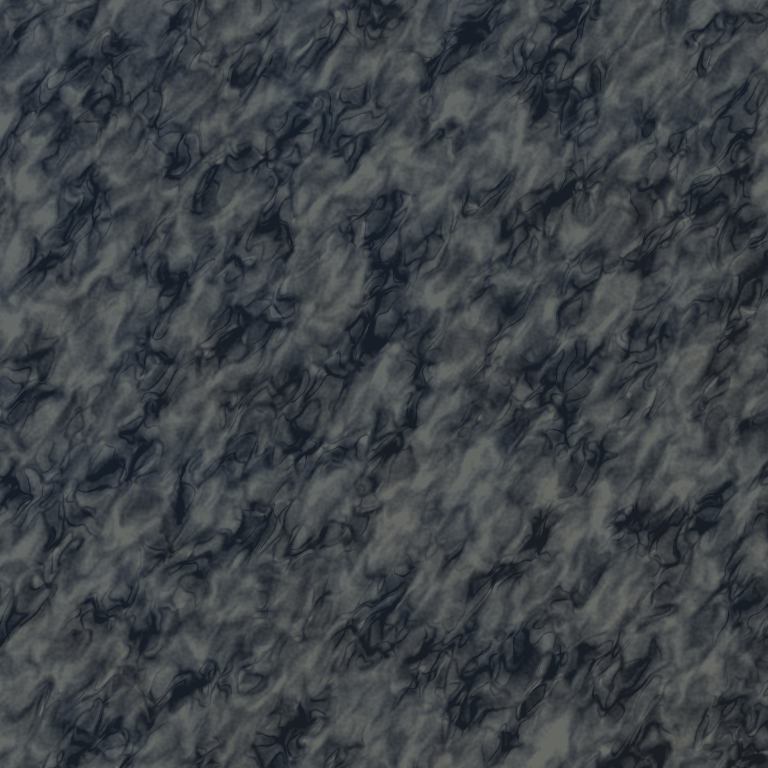
Write a WebGL 2 fragment shader that draws this texture.

```glsl
#version 300 es
precision highp float;
// Dark blue-grey polished stone with slanted mottling and fine broken veins.

uniform vec2 u_resolution;
out vec4 fragColor;

// Unit gradient for a lattice cell, from an integer hash.
vec2 gradient(vec2 cell) {
    uvec2 k = uvec2(ivec2(cell) + 4096);
    uint h = k.x * 1597334677u ^ k.y * 3812015801u;
    h = (h ^ (h >> 15)) * 2246822519u;
    h = (h ^ (h >> 13)) * 3266489917u;
    h ^= h >> 16;
    float angle = float(h & 65535u) / 65536.0 * 6.28319;
    return vec2(cos(angle), sin(angle));
}

// Gradient noise, roughly -1 to 1.
float noise(vec2 p) {
    vec2 cell = floor(p), f = p - cell;
    vec2 w = f * f * f * (f * (f * 6.0 - 15.0) + 10.0);
    vec2 e = vec2(1.0, 0.0);
    float low = mix(dot(gradient(cell), f),
                    dot(gradient(cell + e.xy), f - e.xy), w.x);
    float high = mix(dot(gradient(cell + e.yx), f - e.yx),
                     dot(gradient(cell + e.xx), f - e.xx), w.x);
    return 1.5 * mix(low, high, w.y);
}

// Thin dark lines along the zero crossings of the noise.
float vein(vec2 p, float width) {
    return 1.0 - smoothstep(0.0, width, abs(noise(p)));
}

void main() {
    vec2 uv = gl_FragCoord.xy / min(u_resolution.x, u_resolution.y);

    // Grain space: x runs across the slant, y along it and is stretched.
    vec2 along = normalize(vec2(0.56, 0.83));
    vec2 p = vec2(dot(uv, vec2(along.y, -along.x)), 0.55 * dot(uv, along));

    // Bend the grain so that the flecks curl and break up.
    vec2 q = p + 0.011 * vec2(noise(p * 24.0 + 7.3), noise(p * 24.0 + 51.7));
    q += 0.0045 * vec2(noise(p * 62.0 + 23.1), noise(p * 62.0 + 87.9));

    // Mottling from broad clouds down to grit.
    float cloud = noise(uv * 5.0 + 3.7);
    float patches = noise(q * 18.0 + 11.2);
    float flecks = noise(q * 42.0 + 29.4);
    float fine = noise(q * 90.0 + 63.8);
    float grit = noise(uv * 190.0 + 5.1);
    float streaks = noise(vec2(p.x * 55.0, p.y * 14.0) + 41.6);

    // Veins gather where the stone is already dark.
    float gather = smoothstep(0.4, -0.35, patches + 0.4 * cloud);
    float veins = max(vein(q * 34.0 + 71.5, 0.22), 0.8 * vein(q * 58.0 + 17.9, 0.2));

    float tone = 0.59 + 0.16 * cloud + 0.33 * patches + 0.43 * flecks
               + 0.29 * fine + 0.1 * grit + 0.1 * streaks
               - 0.42 * veins * gather;

    // Sparse pale crystal edges among the veins.
    tone += 0.35 * smoothstep(0.5, 0.8, noise(q * 80.0 + 95.3)) * gather;
    tone = clamp(tone, 0.0, 1.03);

    // Navy to warm grey, cooler towards the upper left.
    vec3 colour = mix(vec3(0.09, 0.115, 0.148), vec3(0.38, 0.395, 0.385), tone);
    colour.b += 0.03 * tone * (1.0 - tone);
    colour += vec3(-0.006, 0.0, 0.01) * (uv.y - uv.x);
    colour += vec3(0.008, 0.002, -0.006) * noise(uv * 9.0 + 33.0);

    fragColor = vec4(colour, 1.0);
}
```
